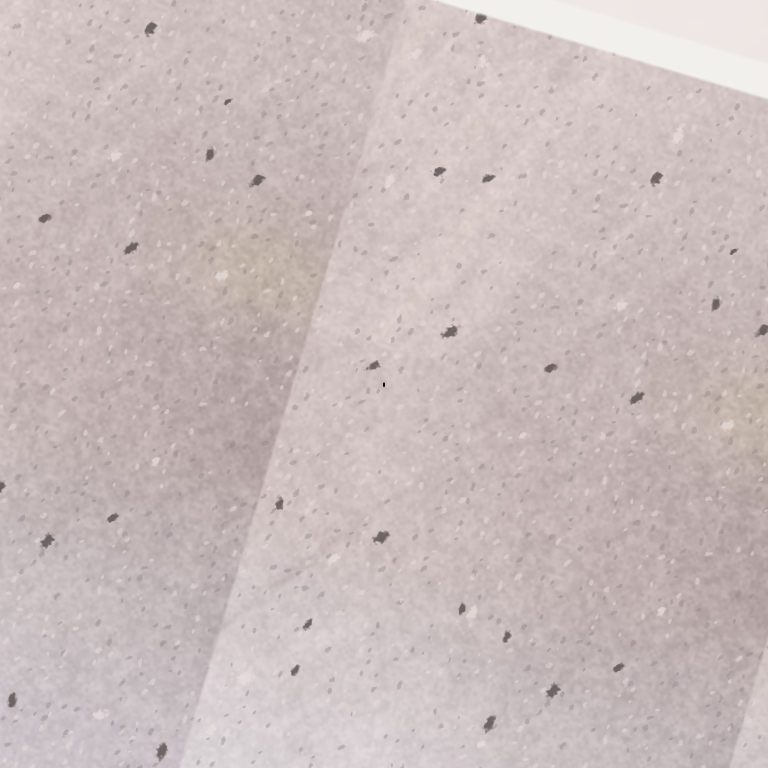
Give the GLSL for this texture, as a three.js fragment shader.

```glsl
// Speckled pinkish-grey stone tiles on a tilted grid, with a pale strip at the top.
// Each column repeats one tile: a light-to-dark gradient, streaks, grain and flecks.
// The two sides of a column seam are blended to keep the edge smooth.
varying vec2 vUv;

float hash(vec2 p) {
  vec3 h = fract(p.xyx * 0.1031);
  h += dot(h, h.yzx + 33.33);
  return fract((h.x + h.y) * h.z);
}

float noise(vec2 p) {
  vec2 i = floor(p), f = fract(p);
  f = f * f * (3.0 - 2.0 * f);
  return mix(mix(hash(i), hash(i + vec2(1.0, 0.0)), f.x),
             mix(hash(i + vec2(0.0, 1.0)), hash(i + 1.0), f.x), f.y);
}

float fbm(vec2 p) {
  float sum = 0.0, amp = 0.5;
  for (int i = 0; i < 4; i++) {
    sum += amp * noise(p);
    p = p * 2.03 + 17.0;
    amp *= 0.5;
  }
  return sum;
}

// Sparse irregular ellipses, at most one per grid cell
float flecks(vec2 p, float cell, float chance, float radius, float seed) {
  vec2 id = floor(p / cell) + seed;
  vec2 center = 0.3 + 0.4 * vec2(hash(id + 3.1), hash(id + 7.7));
  vec2 d = (fract(p / cell) - center) * cell;
  float a = 0.5 + 1.2 * hash(id + 11.3);
  d = vec2(d.x * cos(a) + d.y * sin(a), d.y * cos(a) - d.x * sin(a));
  d *= vec2(0.8, 1.4);
  float r = radius * (0.5 + 0.6 * hash(id + 5.9));
  float dist = length(d) + (noise(p * 300.0) - 0.5) * r * 0.7;
  return step(hash(id), chance) * (1.0 - smoothstep(r * 0.5, r * 1.2, dist));
}

vec3 stone(vec2 q) {
  float w = q.x / 0.687;
  float upper = smoothstep(-0.003, 0.003, q.y);

  // Broad shading, light on the left and darkest at the lower right
  float light = 0.80 - 0.5 * smoothstep(0.1, 1.0, w);
  light += 0.22 * smoothstep(0.08, 0.4, q.y) * smoothstep(0.1, 0.5, w);
  light -= 0.15 * exp(-pow(abs(q.y + 0.12) / 0.2, 2.0));
  light += 0.26 * (1.0 - smoothstep(-0.58, -0.3, q.y));
  light += 0.45 * (fbm(q * 7.0 + 4.0) - 0.47);

  // Faint row seam, strongest near the tile ends
  float ends = exp(-w * 5.0) + exp((w - 1.0) * 5.0);
  light += (upper - 0.5) * 0.15 * ends * exp(-abs(q.y) * 8.0);

  // Curved pale streaks above, one dark vein below
  float along = q.x * 0.56 + q.y * 0.83;
  float across = q.x * 0.83 - q.y * 0.56 + 0.3 * along * along;
  float streak = noise(vec2(across * 42.0, along * 4.0 + 9.0));
  streak += 0.5 * noise(vec2(across * 95.0, along * 6.0)) - 0.7;
  light += 0.28 * streak * (1.0 - smoothstep(0.15, 0.6, w)) * mix(0.4, 1.0, upper);
  float vein = q.y + 0.412 - 1.45 * q.x + 0.7 * q.x * q.x;
  light -= 0.2 * exp(-pow(abs(vein) / 0.012, 2.0)) * (1.0 - smoothstep(0.06, 0.23, q.x));

  vec3 color = mix(vec3(0.70, 0.64, 0.637), vec3(0.86, 0.81, 0.80), light);
  color += vec3(-0.018, 0.004, 0.026) * (1.0 - smoothstep(-0.6, -0.15, q.y));
  vec2 ochre = (q - vec2(0.61, 0.05)) / vec2(0.10, 0.06);
  color += vec3(0.012, 0.010, -0.030) * exp(-dot(ochre, ochre));

  // Grain, rougher where the stone is darker
  float grain = 0.6 * noise(q * 210.0) + 0.45 * noise(q * 115.0 + 31.0);
  grain += 0.35 * noise(q * 60.0 + 53.0) - 0.7;
  color += 0.095 * grain * mix(1.25, 0.7, clamp(light, 0.0, 1.0));

  // Small and large mineral flecks
  color = mix(color, vec3(0.55, 0.51, 0.52), 0.4 * flecks(q, 0.017, 0.22, 0.0045, 20.0));
  color = mix(color, vec3(0.90, 0.86, 0.85), 0.55 * flecks(q, 0.019, 0.24, 0.0045, 90.0));
  color = mix(color, vec3(0.91, 0.87, 0.86), 0.75 * flecks(q, 0.085, 0.16, 0.010, 140.0));
  return mix(color, vec3(0.37, 0.33, 0.33), 0.85 * flecks(q, 0.068, 0.15, 0.0095, 200.0));
}

void main() {
  // Tilted axes, with the origin on a tile corner
  vec2 p = vUv - vec2(0.404, 0.577);
  p = vec2(dot(p, vec2(0.959, -0.284)), dot(p, vec2(0.284, 0.959)));

  // Columns, measured from the nearest seam
  float x = p.x - 0.687 * floor(p.x / 0.687 + 0.5);
  vec3 color = mix(stone(vec2(x + 0.687, p.y)), stone(vec2(x, p.y)),
                   smoothstep(-0.003, 0.003, x));

  // Pale strip and the smooth surface beyond it
  vec3 beyond = vec3(0.935, 0.905, 0.895) + 0.02 * (fbm(p * 12.0) - 0.5);
  vec3 strip = mix(vec3(0.95, 0.942, 0.93), beyond, smoothstep(0.491, 0.499, p.y));
  color = mix(color, strip, smoothstep(0.448, 0.454, p.y));

  // Tiny black chip at the center
  float chip = length((vUv - vec2(0.5, 0.499)) / vec2(0.0016, 0.0032));
  color = mix(color, vec3(0.05), 1.0 - smoothstep(0.6, 1.3, chip));
  gl_FragColor = vec4(color, 1.0);
}
```
